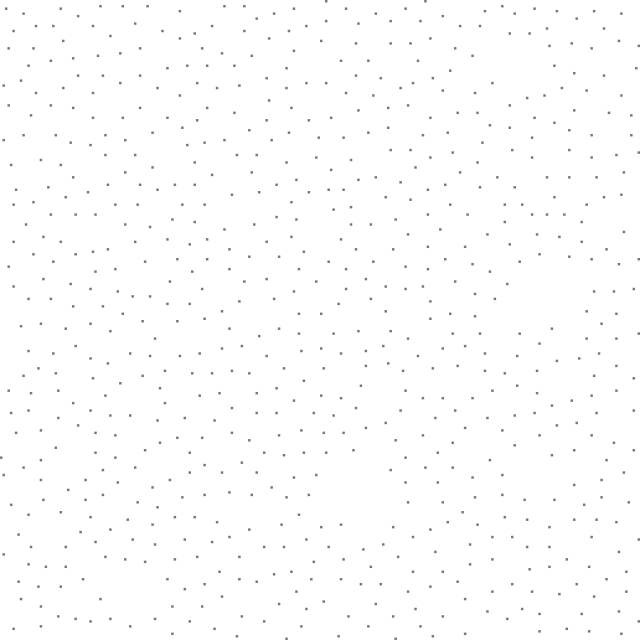
Write a WebGL 2 fragment shader that draws this pattern.

```glsl
#version 300 es
precision highp float;

uniform vec2 u_resolution;
out vec4 outColor;

const vec3 PAPER = vec3(1.0);
const vec3 INK = vec3(0.47);
const float COLUMNS = 25.8;      // lattice columns across the canvas
const float ROW_HEIGHT = 0.866;  // row pitch in column widths
const float JITTER = 0.95;
const float SPACING = 0.88;      // preferred gap between grains
const float GRAIN_STEPS = 258.0; // grains are one step of this grid wide
const float GAP_CELL = 8.6;      // size of the cells that may hold a gap

vec2 hash22(vec2 p) {
    vec3 q = fract(p.xyx * vec3(0.1031, 0.1030, 0.0973));
    q += dot(q, q.yzx + 33.33);
    return fract((q.xx + q.yz) * q.zy);
}

// Jittered point of a staggered lattice cell
vec2 seedPoint(vec2 cell) {
    float stagger = 0.5 * mod(cell.y, 2.0);
    vec2 home = (cell + 0.5 + vec2(stagger, 0.0)) * vec2(1.0, ROW_HEIGHT);
    return home + (hash22(cell + 71.0) - 0.5) * JITTER;
}

// Push away from a neighbour that is too close
vec2 repulsion(vec2 point, vec2 neighbour) {
    vec2 away = point - neighbour;
    float gap = max(length(away), 0.001);
    return away / gap * max(SPACING - gap, 0.0) * 0.42;
}

vec2 spreadPoint(vec2 cell) {
    vec2 point = seedPoint(cell);
    vec2 push = vec2(0.0);
    for (int y = -1; y <= 1; y++)
        for (int x = -1; x <= 1; x++)
            if (x != 0 || y != 0)
                push += repulsion(point, seedPoint(cell + vec2(x, y)));
    return point + push;
}

vec2 evenPoint(vec2 cell) {
    vec2 point = spreadPoint(cell);
    vec2 push = vec2(0.0);
    for (int y = -1; y <= 1; y++)
        for (int x = -1; x <= 1; x++)
            if (x != 0 || y != 0)
                push += repulsion(point, spreadPoint(cell + vec2(x, y)));
    return point + push;
}

// Scattered round clearings without grains
bool insideGap(vec2 point) {
    vec2 cell = floor(point / GAP_CELL);
    vec2 centre = (cell + mix(vec2(0.2), vec2(0.8), hash22(cell + 13.0))) * GAP_CELL;
    vec2 traits = hash22(cell + 47.0);
    float radius = mix(0.9, 1.5, traits.x);
    return traits.y < 0.7 && distance(point, centre) < radius;
}

// Share of a pixel covered by a square
float squareCoverage(vec2 pos, vec2 centre, float size, float pixel) {
    vec2 low = max(pos - 0.5 * pixel, centre - 0.5 * size);
    vec2 high = min(pos + 0.5 * pixel, centre + 0.5 * size);
    vec2 overlap = max(high - low, 0.0) / pixel;
    return overlap.x * overlap.y;
}

float grains(vec2 uv, float pixel) {
    vec2 p = uv * COLUMNS;
    float row = floor(p.y / ROW_HEIGHT);
    vec2 base = vec2(floor(p.x - 0.5 * mod(row, 2.0)), row);
    float ink = 0.0;
    for (int y = -1; y <= 1; y++) {
        for (int x = -1; x <= 1; x++) {
            vec2 cell = base + vec2(x, y);
            // Skip seeds too far away to reach this pixel
            if (distance(seedPoint(cell), p) > 0.8) continue;
            vec2 point = evenPoint(cell);
            if (insideGap(point)) continue;
            vec2 centre = (floor(point / COLUMNS * GRAIN_STEPS) + 0.5) / GRAIN_STEPS;
            ink = max(ink, squareCoverage(uv, centre, 1.0 / GRAIN_STEPS, pixel));
        }
    }
    return ink;
}

void main() {
    float pixel = 1.0 / min(u_resolution.x, u_resolution.y);
    vec2 uv = gl_FragCoord.xy * pixel;
    outColor = vec4(mix(PAPER, INK, grains(uv, pixel)), 1.0);
}
```
